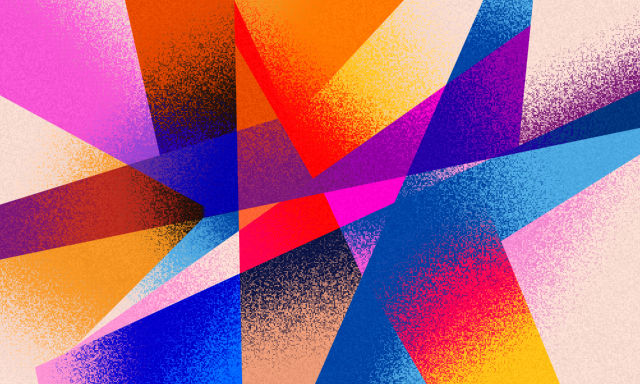
Reproduce this background procedurally as a Shadertoy shader.

```glsl
const float ASPECT = 1.67, GRAIN_SCALE = 300., GRAIN_AMOUNT = .75, SPECKLE = .07;

const vec3 CREAM = vec3(.97, .86, .82),
    ORCHID = vec3(.97, .33, .83),
    ROSE = vec3(1, .58, .83),
    HOT_PINK = vec3(1, 0, .8),
    VIOLET = vec3(.58, 0, .66),
    LILAC = vec3(.55, .25, .82),
    PLUM = vec3(.5, .1, .48),
    BRICK = vec3(.74, .17, .12),
    RUST = vec3(.91, .29, 0),
    CORAL = vec3(1, .39, .2),
    RED = vec3(1, .02, .02),
    CRIMSON = vec3(1, 0, .32),
    ORANGE = vec3(1, .47, 0),
    AMBER = vec3(.96, .58, .13),
    GOLD = vec3(1, .75, .08),
    PEACH = vec3(.92, .6, .46),
    SOOT = vec3(.1, .05, .03),
    NAVY = vec3(.06, .09, .28),
    INDIGO = vec3(.15, 0, .66),
    ULTRAMARINE = vec3(.02, 0, .8),
    COBALT = vec3(0, .27, .65),
    AZURE = vec3(0, .4, 1),
    SKY = vec3(.3, .66, .88);

vec2 p;
float grain, pixel;

float hash(vec2 v) {
    vec3 q = fract(v.xyx * .1031);
    q += dot(q, q.yzx + 33.33);
    return fract((q.x + q.y) * q.z);
}

float noise(vec2 v) {
    vec2 i = floor(v), f = smoothstep(0., 1., fract(v));
    return mix(mix(hash(i), hash(i + vec2(1, 0)), f.x),
               mix(hash(i + vec2(0, 1)), hash(i + 1.), f.x), f.y);
}

// Coverage of the half plane left of the line a to b
float side(float ax, float ay, float bx, float by) {
    vec2 a = vec2(ax, ay), d = normalize(vec2(bx, by) - a), q = p - a;
    return clamp(.5 + (d.x * q.y - d.y * q.x) / pixel, 0., 1.);
}

// Grainy gradient between two colours along a to b
vec3 fade(vec3 c0, vec3 c1, float ax, float ay, float bx, float by) {
    vec2 a = vec2(ax, ay), d = vec2(bx, by) - a;
    float t = dot(p - a, d) / dot(d, d) + grain * GRAIN_AMOUNT;
    return mix(c0, c1, smoothstep(0., 1., t));
}

void mainImage(out vec4 fragColor, in vec2 fragCoord) {
    p = fragCoord / iResolution.xy * vec2(ASPECT, 1);
    pixel = 1.2 / iResolution.y;
    grain = noise(p * GRAIN_SCALE) - .5;

    // Shared edges: "over" is above, "east" is to the right
    float overPink = side(0., .752, .539, .459);
    float overBand = side(0., .467, .62, .659);
    float overFloor = side(0., .324, 1.67, .667);
    float overLong = side(.196, .098, 1.478, 1.);
    float overLow = side(.196, .091, 1.67, .765);
    float overWing = side(1.304, .37, 1.67, .598);
    float eastRust = side(.326, 1., .424, .565);
    float eastSpine = side(.611, 1., .632, 0.);
    float eastStripe = side(.611, .891, .815, .537);
    float eastRed = side(.611, 1., .946, .28);
    float eastWedge = side(.946, .283, 1.113, 0.);
    float eastFan = side(1.054, 1., .761, .685);
    float eastBlue = side(1.261, 1., .822, 0.);
    float eastSteel = side(1.391, 1., 1.363, .717);
    float eastWarm = side(1.304, .38, 1.461, 0.);
    float eastLeaf = side(.533, .435, .196, .098);
    float eastTip = side(.09, .05, .1, 0.);

    // Left side, lower part
    vec3 west = fade(CREAM, AMBER, .08, .04, .22, .27);
    west = fade(west, SOOT, .4, .33, .56, .44);
    vec3 c = fade(CREAM, SKY, .32, .2, .5, .36);
    west = mix(west, fade(c, COBALT, .5, .34, .62, .45), eastLeaf);
    c = fade(ROSE, CREAM, .35, .2, .65, .36);
    west = mix(west, c, (1. - overLong) * overLow);
    c = fade(ROSE, ULTRAMARINE, .14, .08, .36, .1);
    c = fade(c, AZURE, .46, .15, .63, .03);
    west = mix(west, c, (1. - overLow) * eastTip);

    // Left side, band and upper beams
    c = fade(PLUM, BRICK, 0., .42, .26, .42);
    c = fade(c, SOOT, .33, .42, .54, .46);
    west = mix(west, c, overFloor);
    west = mix(west, fade(CREAM, AMBER, .1, .6, .36, .5), overBand);
    c = fade(CREAM, ORCHID, .36, 1.05, .17, .87);
    c = fade(c, LILAC, .3, .75, .44, .6);
    vec3 rust = fade(RUST, SOOT, .46, .92, .59, .68);
    c = mix(c, fade(rust, INDIGO, .5, .75, .47, .58), eastRust);
    vec3 dusk = fade(LILAC * .75, ULTRAMARINE * .85, .33, .57, .56, .5);
    c = mix(dusk, c, overBand);
    west = mix(west, c, overFloor * max(overPink, smoothstep(.525, .54, p.x)));

    // Center, upper fan and red stripe
    c = fade(CREAM, GOLD, 1.18, .92, .88, .74);
    c = fade(c, RED, .96, .76, .84, .62);
    vec3 fan = fade(AMBER, ORANGE, .66, 1.03, .82, .93);
    fan = fade(fan, RED, .82, .88, .7, .73);
    vec3 east = mix(RED, mix(fan, c, eastFan), eastRed);
    c = mix(fade(PLUM, BRICK, .7, .5, .67, .8), RUST, overBand);
    east = mix(c, east, eastStripe);
    c = fade(COBALT, SKY, 1.28, .87, 1.36, 1.06);
    east = mix(east, mix(c, CREAM, eastSteel), eastBlue);

    // Violet band widening to the right
    c = fade(PLUM, VIOLET, .75, .5, 1., .6);
    c = fade(c, HOT_PINK, 1., .62, 1.16, .82);
    vec3 inner = fade(INDIGO, VIOLET, 1.16, .66, 1.4, .78);
    vec3 outer = fade(PLUM, CREAM, 1.56, .67, 1.47, .85);
    c = mix(c, mix(inner, outer, eastSteel), eastBlue);
    east = mix(c, east, overLong);

    // Center, lower stripe and shaded triangle
    c = mix(fade(CRIMSON, RED, .64, .34, .84, .46), HOT_PINK, eastRed);
    c = mix(c, CORAL, overLong);
    c = mix(c, fade(COBALT, ROSE, 1.04, .48, 1.28, .62), eastBlue);
    east = mix(c, east, overFloor);
    c = fade(NAVY, PEACH, .74, .34, .8, .09);
    vec3 low = mix(c, fade(COBALT, ORCHID, .95, .44, .94, .29), eastRed);

    // Blue core, wing, warm corner and pink haze
    vec3 wing = fade(COBALT, SKY, 1.12, .44, 1.42, .55);
    c = fade(COBALT, CRIMSON, 1.03, .32, 1.2, .2);
    c = fade(c, GOLD, 1.2, .2, 1.31, .06);
    vec3 core = fade(wing, c, 1.2, .44, 1.24, .25);
    vec3 haze = fade(mix(ORCHID, CREAM, .4), CREAM, 1.32, .36, 1.52, .24);
    core = mix(core, mix(haze, wing, overWing), eastWarm);
    c = fade(COBALT, SKY, .99, .1, 1.12, .04);
    core = mix(c, core, max(eastWedge, step(.283, p.y)));
    low = mix(low, core, eastBlue);
    c = fade(INDIGO, COBALT * .75, 1.3, .6, 1.55, .69);
    east = mix(mix(low, c, overFloor), east, overLow);

    vec3 color = mix(west, east, eastSpine) + grain * SPECKLE;
    fragColor = vec4(clamp(color, 0., 1.), 1);
}
```
